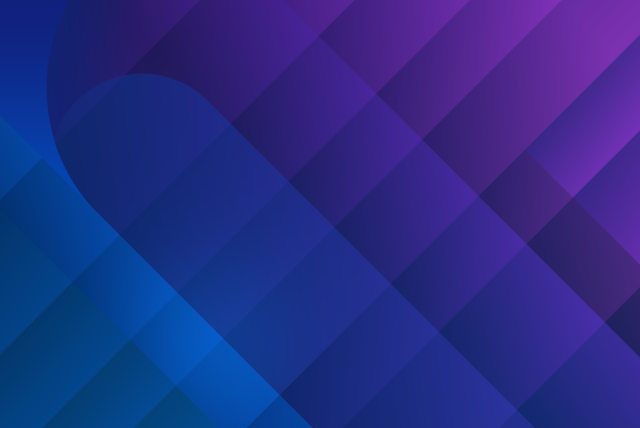
Reproduce this background procedurally as a Shadertoy shader.

```glsl
// Translucent diagonal panels running from blue through indigo to violet.
// Two round-ended bars and straight bands are painted back to front; each
// is cut by crossing diagonal strips whose shading restarts at every edge.

const int BANDS = 6;
const int STRIPS = 8;

// Strip edges along the falling axis, in canvas heights
const float STRIP_EDGE[9] = float[9](0.10, 0.467, 0.828, 1.098, 1.3125, 1.576, 1.80, 2.166, 2.90);

// Shading range of each band along the rising axis, and that axis' weight
const vec2 BAND_RANGE[6] = vec2[6](
    vec2(-0.84, -0.49), vec2(-0.49, -0.27), vec2(-0.27, 0.25),
    vec2(0.25, 0.66), vec2(0.66, 1.31), vec2(0.877, 1.40));
const float BAND_WEIGHT[6] = float[6](0.15, 0.6, 0.7, 0.7, 0.7, 0.3);

// Dark and light ends of each band, at its upper left and lower right
const vec3 DARK_START[6] = vec3[6](
    vec3(0.01, 0.19, 0.39), vec3(0.01, 0.19, 0.43), vec3(0.05, 0.15, 0.41),
    vec3(0.125, 0.095, 0.35), vec3(0.22, 0.11, 0.48), vec3(0.21, 0.15, 0.51));
const vec3 DARK_END[6] = vec3[6](
    vec3(0.02, 0.32, 0.52), vec3(0.02, 0.23, 0.56), vec3(0.06, 0.15, 0.43),
    vec3(0.06, 0.16, 0.43), vec3(0.11, 0.13, 0.36), vec3(0.21, 0.15, 0.53));
const vec3 LIGHT_START[6] = vec3[6](
    vec3(0.01, 0.25, 0.52), vec3(0.02, 0.28, 0.65), vec3(0.12, 0.16, 0.53),
    vec3(0.29, 0.13, 0.59), vec3(0.52, 0.18, 0.78), vec3(0.36, 0.20, 0.62));
const vec3 LIGHT_END[6] = vec3[6](
    vec3(0.02, 0.33, 0.66), vec3(0.03, 0.28, 0.66), vec3(0.17, 0.20, 0.62),
    vec3(0.29, 0.18, 0.67), vec3(0.48, 0.20, 0.66), vec3(0.52, 0.20, 0.78));

// Round-ended bars: centre on both diagonal axes, then radius
const vec3 LARGE_BAR = vec3(0.324, 0.734, 0.420);
const vec3 SMALL_BAR = vec3(-0.0566, 0.721, 0.2168);

const vec3 SKY_TOP = vec3(0.065, 0.125, 0.49);
const vec3 SKY_LOW = vec3(0.015, 0.28, 0.71);
const vec3 RIM_COLOR = vec3(0.05, 0.14, 0.46);
const vec3 GLOW_COLOR = vec3(0.0, 0.085, 0.14);
const vec2 GLOW_CENTER = vec2(0.48, 0.19);
const float GLOW_RADIUS = 0.23;

// Coverage of the positive side of an edge, one pixel soft
float cover(float d) {
    float px = 1.0 / iResolution.y;
    return smoothstep(-px, px, d);
}

// Inside distance of a bar with a round upper end that runs down to the right
float barInside(vec2 diag, vec3 bar) {
    vec2 q = diag - bar.xy;
    return bar.z - length(vec2(q.x, min(q.y, 0.0))) * 0.7071;
}

// Colour of one band, with the ramp restarted in every strip
vec3 bandColor(int band, vec2 diag) {
    float along = clamp((diag.y - 0.5) / 1.6, 0.0, 1.0);
    vec3 dark = mix(DARK_START[band], DARK_END[band], along);
    vec3 light = mix(LIGHT_START[band], LIGHT_END[band], along);
    vec2 range = BAND_RANGE[band];
    float across = clamp((diag.x - range.x) / (range.y - range.x), 0.0, 1.0);
    float ramp = 0.0;
    for (int i = 0; i < STRIPS; i++) {
        float lo = STRIP_EDGE[i];
        float within = clamp((diag.y - lo) / (STRIP_EDGE[i + 1] - lo), 0.0, 1.0);
        float shade = mix(within, across, BAND_WEIGHT[band]);
        ramp = mix(ramp, shade, i == 0 ? 1.0 : cover((diag.y - lo) * 0.7071));
    }
    return mix(dark, light, ramp);
}

void mainImage(out vec4 fragColor, in vec2 fragCoord) {
    vec2 p = fragCoord / iResolution.y;
    vec2 diag = vec2(p.x + p.y - 1.0, p.x - p.y + 1.0);

    // Open backdrop at the upper left
    vec3 color = mix(SKY_LOW, SKY_TOP, smoothstep(0.48, 1.02, p.y));

    // Large bar with a blue rim, then the small bar inside it
    float large = cover(barInside(diag, LARGE_BAR));
    float small = cover(barInside(diag, SMALL_BAR));
    float rim = 0.8 * smoothstep(0.36, 0.10, p.x);
    color = mix(color, mix(bandColor(3, diag), RIM_COLOR, rim), large);
    color = mix(color, bandColor(2, diag), min(large, small));

    // Straight bands at the upper right and lower left
    float corner = cover((diag.x - 0.877) * 0.7071) * cover((diag.y - STRIP_EDGE[5]) * 0.7071);
    color = mix(color, bandColor(4, diag), cover((diag.x - 0.66) * 0.7071));
    color = mix(color, bandColor(5, diag), corner);
    color = mix(color, bandColor(1, diag), cover((-0.27 - diag.x) * 0.7071));

    // Blue light, cut off by one strip and by the lowest band
    vec2 g = (p - GLOW_CENTER) / GLOW_RADIUS;
    color += GLOW_COLOR * exp(-dot(g, g)) * cover((STRIP_EDGE[5] - diag.y) * 0.7071);
    color = mix(color, bandColor(0, diag), cover((-0.49 - diag.x) * 0.7071));

    fragColor = vec4(color, 1.0);
}
```
